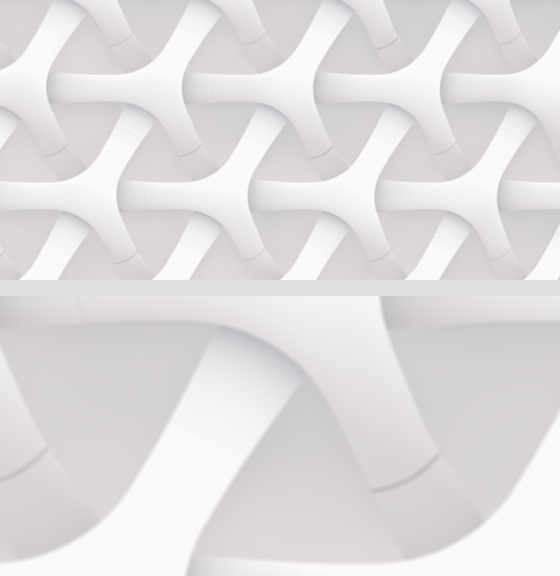
Top: the whole. Bottom: its middle third, enlarged.
This pattern is drawn by a Shadertoy shader. Its source:

```glsl
// Woven lattice of white three-armed struts, each arm tucked under the next hub.
#define FIRST_HUB vec2(0.071, 0.685)  // position of one hub, in canvas heights
#define SPACING vec2(0.495, 0.385)    // hub spacing across and down
#define SQUEEZE 0.0078                // narrowing of columns to the right and down
#define ROW_DRIFT 0.012               // sideways step of each lower row
#define ARM_WIDTH 0.108               // half width, in hub spacings
#define ARM_LENGTH 0.93
#define FILLET 0.62                   // distance from hub to fillet centre
#define LIGHT vec2(0.27, 0.96)
#define SHADOW_RANGE 0.085
#define WHITE vec3(0.985, 0.975, 0.975)
#define SHADE vec3(0.852, 0.838, 0.845)

const float ROW = 0.8660254;

struct Strut {
    float dist;   // signed distance to the outline
    float reach;  // distance from the hub
    vec2 normal;  // outward direction of the outline
    vec2 offset;  // position relative to the hub
    vec2 along;   // coordinates along and across the closest arm
    float arm;
    vec2 id;
};

float hash(vec2 p) {
    vec3 q = fract(vec3(p.xyx) * 0.1031);
    q += dot(q, q.yzx + 33.33);
    return fract((q.x + q.y) * q.z);
}

float noise(vec2 p) {
    vec2 i = floor(p), f = fract(p);
    f = f * f * (3.0 - 2.0 * f);
    return mix(mix(hash(i), hash(i + vec2(1, 0)), f.x),
               mix(hash(i + vec2(0, 1)), hash(i + vec2(1, 1)), f.x), f.y);
}

// Canvas to a regular triangular grid with unit spacing.
vec2 toLattice(vec2 p) {
    float row = (FIRST_HUB.y - p.y) / SPACING.y;
    float b = SPACING.x - SQUEEZE * row;
    float x = p.x - FIRST_HUB.x - ROW_DRIFT * row;
    return vec2((b - sqrt(max(b * b - 4.0 * SQUEEZE * x, 0.0))) / (2.0 * SQUEEZE), -row * ROW);
}

Strut strutAt(vec2 p, vec2 id) {
    Strut s;
    s.id = id;
    s.offset = p - vec2(id.x + 0.5 * id.y, id.y * ROW);
    s.reach = length(s.offset);
    // Pick the closest arm: up right, left, down right.
    vec2 axis = vec2(0);
    s.along = vec2(-9.0, 0.0);
    s.arm = 0.0;
    for (int k = 0; k < 3; k++) {
        float angle = radians(60.0 + 120.0 * float(k));
        vec2 dir = vec2(cos(angle), sin(angle));
        float t = dot(s.offset, dir);
        if (t > s.along.x) {
            s.along = vec2(t, dot(s.offset, vec2(-dir.y, dir.x)));
            axis = dir;
            s.arm = float(k);
        }
    }
    // The lower arm is slimmer and bends inwards; the others flare slightly.
    float lower = step(1.5, s.arm);
    float bend = smoothstep(0.2, 0.6, s.along.x);
    s.along.y += 0.025 * lower * bend;
    float width = ARM_WIDTH - 0.014 * lower * bend + 0.025 * smoothstep(0.4, 0.9, s.along.x);
    // Round fillet near the hub, straight arm beyond it.
    vec2 q = vec2(s.along.x, abs(s.along.y));
    vec2 centre = FILLET * vec2(0.5, ROW);
    vec2 grad = vec2(0, 1);
    s.dist = q.y - width;
    if (q.x < centre.x) {
        float r = length(q - centre);
        s.dist = centre.y - width - r;
        grad = (centre - q) / max(r, 1e-4);
    }
    s.dist = max(s.dist, q.x - ARM_LENGTH);
    float side = s.along.y < 0.0 ? -1.0 : 1.0;
    s.normal = axis * grad.x + vec2(-axis.y, axis.x) * grad.y * side;
    return s;
}

vec3 strutColour(Strut s, vec2 p) {
    float rim = 1.0 - clamp(-s.dist / ARM_WIDTH, 0.0, 1.0);
    float tone = 0.78 - 0.08 * p.y + 2.0 * dot(s.offset, LIGHT);
    tone = min(tone, 1.05) + 0.26 * rim * rim * dot(s.normal, LIGHT);
    tone += 0.25 * (noise(p * 3.0) - 0.5);
    vec3 colour = mix(SHADE, WHITE, clamp(tone, 0.0, 1.0));
    // Faint seam, clearest on the arms in shade.
    float chance = hash(s.id + 17.0 * s.arm + 50.0);
    float seam = s.along.x - 0.57 - 0.06 * (chance - 0.5) + 2.0 * s.along.y * s.along.y;
    float strength = s.arm > 1.5 ? 0.04 + 0.06 * chance : 0.025 * chance * chance;
    return colour * (1.0 - strength * (1.0 - smoothstep(0.0, 0.014, abs(seam))));
}

void mainImage(out vec4 fragColor, in vec2 fragCoord) {
    vec2 canvas = fragCoord / iResolution.y;
    vec2 p = toLattice(canvas);
    float soft = max(1.0 / (iResolution.y * SPACING.x), 0.009);
    vec2 skew = vec2(p.x - 0.5 * p.y / ROW, p.y / ROW);
    vec2 cell = floor(skew), f = skew - cell;
    // Cloudy backdrop, dimmer at the top of each opening and to the upper right.
    float cloud = 0.65 * noise(p * 2.7 + 4.0) + 0.35 * noise(p * 6.0);
    float glow = 0.78 + 0.5 * cloud - 0.5 * f.y - 0.18 * canvas.x * canvas.y;
    vec3 colour = mix(vec3(0.81, 0.803, 0.815), vec3(0.885, 0.868, 0.868), clamp(glow, 0.0, 1.0));
    // The three hubs around this point, sorted from near to far.
    Strut a = strutAt(p, cell + step(1.0, f.x + f.y)), b = strutAt(p, cell + vec2(1, 0));
    Strut c = strutAt(p, cell + vec2(0, 1)), spare;
    if (a.reach > b.reach) { spare = a; a = b; b = spare; }
    if (b.reach > c.reach) { spare = b; b = c; c = spare; }
    if (a.reach > b.reach) { spare = a; a = b; b = spare; }
    // Paint from far to near, each strut shading what lies below it.
    float covered = 0.0;
    for (int k = 0; k < 3; k++) {
        Strut s = c;
        if (k == 1) s = b;
        if (k == 2) s = a;
        float below = mix(0.2, 1.0, clamp(0.5 - 0.55 * s.normal.y, 0.0, 1.0));
        float shadow = exp(-max(s.dist, 0.0) / SHADOW_RANGE) * below;
        shadow *= 1.0 - smoothstep(0.6, 0.88, s.reach);
        colour *= 1.0 - shadow * mix(0.06, 0.25, covered) * vec3(1.03, 1.03, 0.94);
        float mask = 1.0 - smoothstep(-soft, soft, s.dist);
        colour = mix(colour, strutColour(s, p), mask);
        covered = max(covered, mask);
    }
    fragColor = vec4(colour, 1.0);
}
```
